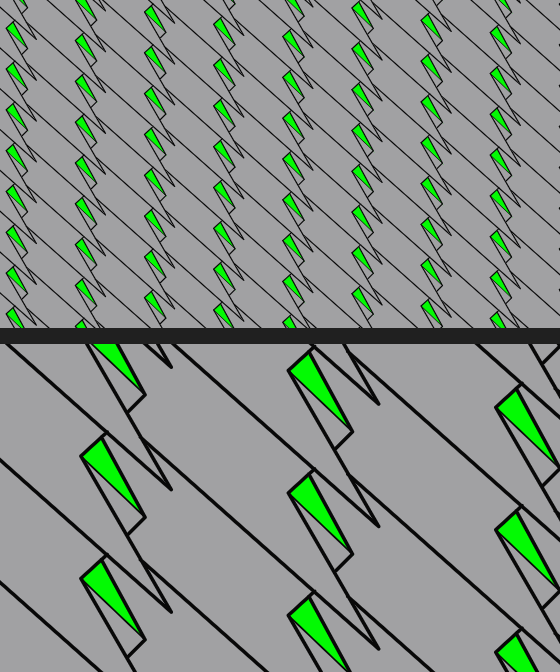
Top, the full canvas; bottom, a detail of the centre.
Reproduce this pattern procedurally as a WebGL 2 fragment shader.

```glsl
#version 300 es
precision highp float;

uniform vec2 u_resolution;
out vec4 fragColor;

// Lengths are in row pitches
#define ROWS 8.036
#define COLUMN_STEP vec2(1.694, 0.301)
#define ORIGIN vec2(0.152, 0.691)
#define LINE_HALF 0.0145
#define THIN_HALF 0.007
#define GROUND vec3(0.63, 0.63, 0.64)
#define INK vec3(0.03)
#define GREEN vec3(0.01, 0.98, 0.01)

// Corners of one motif, y pointing down
const vec2 CORNER = vec2(0.0);
const vec2 TOP = vec2(0.167, -0.155);
const vec2 TOP_END = vec2(0.215, -0.197);
const vec2 RIGHT = vec2(0.524, 0.500);
const vec2 BOTTOM = vec2(0.381, 0.643);
const vec2 TIP = vec2(0.738, 1.274);
const vec2 BRANCH = vec2(0.485, 0.845);

float segment(vec2 p, vec2 a, vec2 b) {
  vec2 ab = b - a;
  return length(p - a - ab * clamp(dot(p - a, ab) / dot(ab, ab), 0.0, 1.0));
}

// Signed distance to the line a-b, negative on the inner side
float side(vec2 p, vec2 a, vec2 b) {
  vec2 d = normalize(b - a);
  return dot(p - a, vec2(d.y, -d.x));
}

float wedge(vec2 p) {
  return max(side(p, CORNER, TOP), max(side(p, TOP, RIGHT), side(p, RIGHT, CORNER)));
}

float outline(vec2 p) {
  float d = segment(p, CORNER, TIP);
  d = min(d, segment(p, CORNER, TOP_END));
  d = min(d, segment(p, TOP, RIGHT));
  d = min(d, segment(p, RIGHT, BOTTOM));
  // Long diagonal reaching the spike of the next column
  return min(d, segment(p, BRANCH, TIP + COLUMN_STEP + vec2(0.0, 1.0)));
}

float coverage(float d, float pixel) {
  return clamp(0.5 - d / pixel, 0.0, 1.0);
}

void main() {
  float pixel = ROWS / u_resolution.y;
  vec2 p = vec2(gl_FragCoord.x, u_resolution.y - gl_FragCoord.y) * pixel - ORIGIN;

  // Nearest shapes over the neighbouring cells of the sheared lattice
  float column = floor(p.x / COLUMN_STEP.x);
  float fillDist = 1e3;
  float lineDist = 1e3;
  float thinDist = 1e3;
  for (int i = -1; i <= 1; i++) {
    vec2 q = p - (column + float(i)) * COLUMN_STEP;
    q.y = fract(q.y);
    for (int j = -2; j <= 1; j++) {
      vec2 cell = q - vec2(0.0, float(j));
      fillDist = min(fillDist, wedge(cell));
      lineDist = min(lineDist, outline(cell));
      thinDist = min(thinDist, segment(cell, CORNER, RIGHT));
    }
  }

  // Ground, green wedge, then ink
  vec3 color = mix(GROUND, GREEN, coverage(fillDist, pixel));
  color = mix(color, INK, coverage(thinDist - THIN_HALF, pixel));
  color = mix(color, INK, coverage(lineDist - LINE_HALF, pixel));
  fragColor = vec4(color, 1.0);
}
```
